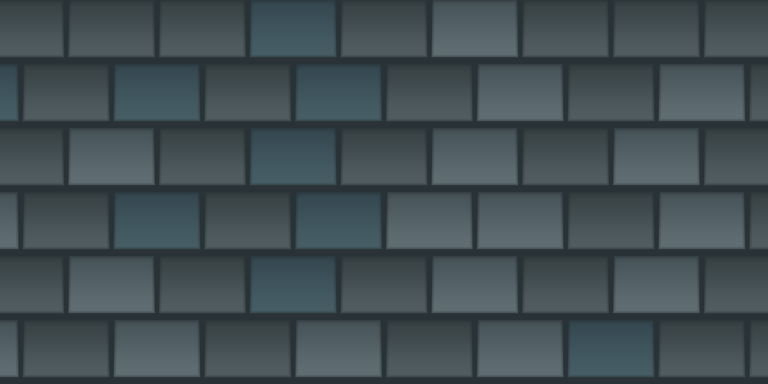
A Shadertoy shader for this texture:

```glsl
// Six courses of overlapping slate tiles, each course shifted by half a tile.
// A box distance cuts every tile from the dark seams, a vertical gradient shades
// it, and a hash on alternate columns picks the pale and the blue slates.

float hash(vec2 p) {
    return fract(sin(dot(p, vec2(127.1, 311.7))) * 43758.5453);
}

// Slate colour for one tile; t runs from its top (0) to its lower lip (1)
vec3 slateColor(vec2 id, float t) {
    vec3 top = vec3(0.215, 0.255, 0.265);
    vec3 lip = vec3(0.315, 0.362, 0.378);

    // Odd columns are usually tinted, even ones rarely
    float chance = mod(id.x, 2.0) > 0.5 ? 0.82 : 0.07;
    if (hash(id + 3.7) < chance) {
        bool pale = hash(id + 19.3) < 0.57;
        top = pale ? vec3(0.275, 0.325, 0.345) : vec3(0.205, 0.280, 0.315);
        lip = pale ? vec3(0.375, 0.430, 0.450) : vec3(0.275, 0.365, 0.395);
    }
    return mix(top, lip, smoothstep(-0.1, 1.0, t));
}

void mainImage(out vec4 fragColor, in vec2 fragCoord) {
    // One unit is the height of a course; x is centred, y runs downward
    const float tileWidth = 1.419;
    float pixel = 6.0 / iResolution.y;
    vec2 p = vec2(fragCoord.x - 0.5 * iResolution.x, iResolution.y - fragCoord.y) * pixel;

    // Tile index and position inside the tile
    float row = floor(p.y);
    float column = p.x / tileWidth + 0.5 * (1.0 - mod(row, 2.0));
    vec2 id = vec2(floor(column), row);
    vec2 q = vec2((fract(column) - 0.5) * tileWidth, fract(p.y));

    // Slightly tapered tile, wider at the lower lip
    float t = q.y / 0.89;
    float halfWidth = 0.5 * tileWidth - mix(0.052, 0.036, t);
    float d = max(abs(q.x) - halfWidth, abs(q.y - 0.445) - 0.445);

    // Worn rim just inside the edge
    vec3 seam = vec3(0.160, 0.198, 0.210);
    vec3 slate = slateColor(id, t);
    float rim = smoothstep(-0.045, -0.015, d);
    slate = mix(slate, seam, 0.28 * rim);

    // Soft shade cast by the course above
    slate *= 1.0 - 0.10 * (1.0 - smoothstep(0.0, 0.12, q.y));

    float cover = 1.0 - smoothstep(-pixel, pixel, d);
    fragColor = vec4(mix(seam, slate, cover), 1.0);
}
```
